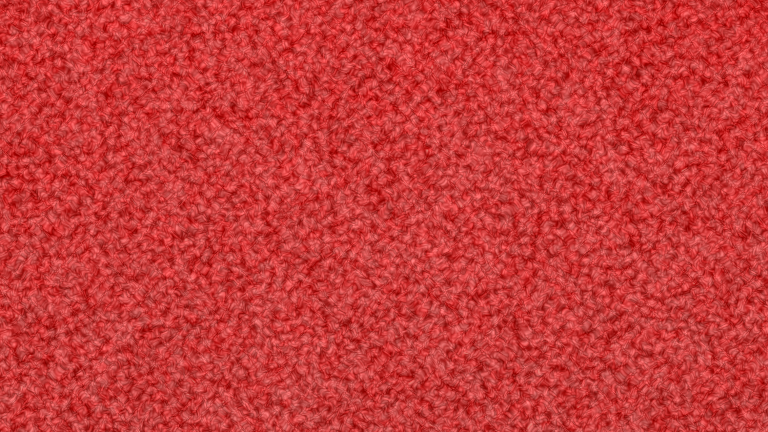
This texture is drawn by a Shadertoy shader. Its source:

```glsl
const vec3 MEAN_RED = vec3(0.788, 0.229, 0.226);
const vec3 LIGHT_STEP = vec3(0.070, 0.080, 0.081);  // colour change per unit of tone
const vec3 FADE_STEP = vec3(-0.024, 0.014, 0.012);  // towards a duller, greyer red

// Cells per canvas height
const float FIBRE_SCALE = 165.0;
const float TUFT_SCALE = 62.0;
const float BLOTCH_SCALE = 17.0;

// Share of each layer in the tone
const float FIBRE_RELIEF = 0.37;
const float FIBRE_SHADE = 0.40;
const float TUFT_RELIEF = 0.36;
const float TUFT_SHADE = 0.16;
const float BLOTCH_SHADE = 0.12;
const float GAP_DEPTH = 0.45;

const float CURL_SIZE = 0.0035;   // sideways bend of the fibres
const float SOFTNESS = 8.0;       // falloff of a cell, higher is crisper
const float RELIEF_MEAN = 0.56;
const float RELIEF_SPREAD = 0.20;
const float SHADE_SPREAD = 0.21;
const float VIGNETTE = 0.10;
const float FLECK_RARITY = 0.9990;
const vec3 FLECK_COLOUR = vec3(0.84, 0.55, 0.48);

vec3 hash3(vec2 cell) {
    vec3 p = fract(cell.xyx * vec3(0.1031, 0.1030, 0.0973));
    p += dot(p, p.yxz + 33.33);
    return fract((p.xxy + p.yzz) * p.zyx);
}

// Soft cellular noise: x = relief, y = cell shade (both centred), z = fleck mask
vec3 softCells(vec2 p) {
    vec2 base = floor(p);
    float total = 0.0, shade = 0.0, fleck = 0.0;
    for (int y = -1; y <= 1; y++) {
        for (int x = -1; x <= 1; x++) {
            vec2 cell = base + vec2(x, y);
            vec3 rnd = hash3(cell + 400.0);
            vec2 offset = cell + rnd.xy - p;
            float weight = exp(-SOFTNESS * dot(offset, offset));
            total += weight;
            shade += weight * (rnd.z - 0.5);
            fleck += weight * step(FLECK_RARITY, rnd.z);
        }
    }
    float relief = (sqrt(total) - RELIEF_MEAN) / RELIEF_SPREAD;
    return vec3(relief, shade / (total + 1e-4) / SHADE_SPREAD, fleck);
}

mat2 rotation(float angle) {
    float c = cos(angle), s = sin(angle);
    return mat2(c, s, -s, c);
}

void mainImage(out vec4 fragColor, in vec2 fragCoord) {
    vec2 uv = fragCoord / iResolution.xy;
    vec2 p = fragCoord / iResolution.y;

    // Bends hide the cell rows; tight curls stretch the fibres in varied directions
    vec2 bent = p + 0.004 * sin(p.yx * vec2(37.0, 43.0) + 2.0 * sin(p * 19.0));
    vec2 curled = bent + CURL_SIZE * sin(bent.yx * vec2(173.0, 191.0) + 3.0 * sin(bent * 67.0));

    vec3 fibre = softCells(rotation(0.4) * curled * FIBRE_SCALE);
    vec3 tuft = softCells(rotation(-0.25) * bent * vec2(0.9, 1.0) * TUFT_SCALE + 71.0);
    vec3 blotch = softCells(rotation(0.7) * bent * BLOTCH_SCALE + 153.0);

    // Pile relief, yarn shade and the dark gaps between tufts
    float tone = FIBRE_RELIEF * fibre.x + FIBRE_SHADE * fibre.y
               + TUFT_RELIEF * tuft.x + TUFT_SHADE * tuft.y
               + BLOTCH_SHADE * blotch.y;
    float gap = 1.0 - smoothstep(-1.6, -0.5, tuft.x);
    tone += GAP_DEPTH * (0.15 - gap);

    // Broad light: slightly brighter centre, duller towards the lower edge
    vec2 fromCentre = 2.0 * uv - 1.0;
    tone += VIGNETTE * (0.67 - dot(fromCentre, fromCentre));
    float fade = 1.5 * (0.5 - uv.y) + 0.6 * (tuft.y - fibre.y);

    vec3 colour = MEAN_RED + LIGHT_STEP * tone + FADE_STEP * fade;
    colour = mix(colour, FLECK_COLOUR, 0.6 * clamp(fibre.z, 0.0, 1.0));
    fragColor = vec4(clamp(colour, 0.0, 1.0), 1.0);
}
```
